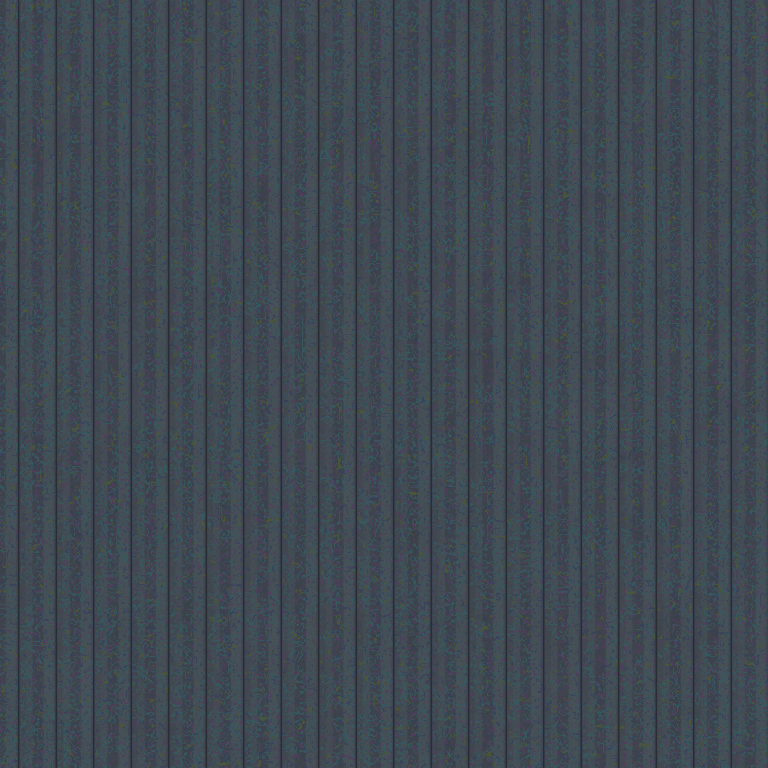
Give the GLSL for this texture, as a three.js fragment shader.

```glsl
// Slate pinstriped cloth: dark vertical lines, soft bands and fine coloured thread squiggles.
varying vec2 vUv;

vec2 hash2(vec2 cell) {
  vec3 q = fract(vec3(cell.xyx) * vec3(0.1031, 0.1030, 0.0973));
  q += dot(q, q.yzx + 33.33);
  return fract((q.xx + q.yz) * q.zy);
}

vec2 gradient(vec2 cell) {
  float angle = 6.2832 * hash2(cell).x;
  return vec2(cos(angle), sin(angle));
}

float gradientNoise(vec2 p) {
  vec2 i = floor(p), f = fract(p);
  vec2 s = f * f * f * (f * (f * 6.0 - 15.0) + 10.0);
  vec2 e = vec2(1.0, 0.0);
  float low = mix(dot(gradient(i), f), dot(gradient(i + e.xy), f - e.xy), s.x);
  float high = mix(dot(gradient(i + e.yx), f - e.yx), dot(gradient(i + e.xx), f - e.xx), s.x);
  return mix(low, high, s.y);
}

// Soft-edged band between two positions of the stripe period
float band(float x, float from, float to) {
  return smoothstep(from - 0.025, from + 0.025, x) - smoothstep(to - 0.025, to + 0.025, x);
}

// Thin contour of the noise field, which curls into small loops
float squiggle(vec2 p, float level) {
  return 1.0 - smoothstep(0.05, 0.13, abs(gradientNoise(p) - level));
}

void main() {
  // Stripe period, with the dark line at zero
  float stripe = fract(vUv.x * 20.48 - 0.5);
  float lineDistance = min(stripe, 1.0 - stripe);
  float light = 0.6 * band(stripe, 0.18, 0.36) + band(stripe, 0.66, 0.92);
  float shade = band(stripe, 0.37, 0.65);

  // Cloth bands with faint clouding
  vec3 color = vec3(0.253, 0.283, 0.308);
  color = mix(color, vec3(0.272, 0.312, 0.338), light);
  color = mix(color, vec3(0.240, 0.263, 0.292), shade);
  color += 0.012 * gradientNoise(vUv * vec2(256.0, 190.0));
  color += 0.015 * gradientNoise(vUv * 14.0 + 3.0);

  // Teal threads, denser in the shaded bands and in loose patches
  float patches = gradientNoise(vUv * 48.0 + 9.0) + 0.5 * gradientNoise(vUv * 9.0);
  float density = patches + 0.15 * shade - 0.2 * band(stripe, 0.7, 0.88);
  float teal = squiggle(vUv * 145.0, 0.1) * smoothstep(-0.22, -0.04, density);
  color = mix(color, vec3(0.21, 0.35, 0.37), 0.9 * teal);

  // Purple and blue broken threads
  float breaks = gradientNoise(vUv * 110.0 + 40.0) + 0.16 * shade - 0.1 * light;
  float purple = squiggle(vUv * 175.0 + 23.0, 0.2) * smoothstep(0.06, 0.14, breaks);
  color = mix(color, vec3(0.32, 0.235, 0.37), 0.9 * purple);
  float blue = squiggle(vUv * 175.0 + 67.0, 0.2) * smoothstep(0.08, 0.18, 0.25 * shade - breaks);
  color = mix(color, vec3(0.215, 0.235, 0.37), 0.7 * blue);

  // Rare olive fragments
  float rare = gradientNoise(vUv * 85.0 + 131.0) + 0.08 * shade;
  float olive = squiggle(vUv * 150.0 + 87.0, 0.15) * smoothstep(0.3, 0.38, rare);
  color = mix(color, vec3(0.30, 0.345, 0.20), 0.9 * olive);

  // Hairline with a weak bluish fringe
  color = mix(color, vec3(0.22, 0.235, 0.33), 0.45 * (1.0 - smoothstep(0.03, 0.055, lineDistance)));
  color = mix(color, vec3(0.165, 0.18, 0.205), 1.0 - smoothstep(0.008, 0.03, lineDistance));

  gl_FragColor = vec4(color, 1.0);
}
```
